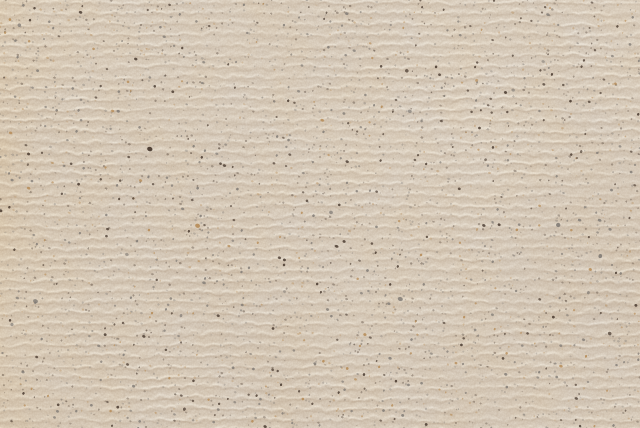
Write a Shadertoy shader that draws this texture.

```glsl
vec3 hash3(vec2 p) {
    vec3 q = fract(p.xyx * vec3(0.1031, 0.1030, 0.0973));
    q += dot(q, q.yxz + 33.33);
    return fract((q.xxy + q.yzz) * q.zyx);
}

// Distance to the nearest scattered point
float cellular(vec2 p) {
    vec2 cell = floor(p);
    float nearest = 4.0;
    for (int j = -1; j <= 1; j++)
    for (int i = -1; i <= 1; i++) {
        vec2 c = cell + vec2(i, j);
        vec2 d = c + hash3(c).xy - p;
        nearest = min(nearest, dot(d, d));
    }
    return sqrt(nearest);
}

float waves(vec2 p) {
    float sum = 0.0, amp = 0.5;
    for (int i = 0; i < 4; i++) {
        sum += amp * sin(p.x + 1.7 * sin(p.y + float(i))) * cos(0.6 * p.y + 0.4 * p.x);
        p = mat2(1.5, 0.9, -0.9, 1.5) * p + 2.3;
        amp *= 0.62;
    }
    return sum;
}

// Wavy horizontal ribs with crinkled edges
float relief(vec2 p) {
    float lumps = cellular(p * vec2(38.0, 55.0));
    float crumbs = cellular(p * vec2(95.0, 120.0) + 17.0);
    float row = p.y * 40.0 + 0.28 * waves(p * vec2(13.0, 22.0)) + 0.4 * lumps;
    float phase = 6.2832 * row;
    float strength = 0.42 + 0.2 * waves(p * 9.0 + 5.0);
    return strength * cos(phase + 0.6 * sin(phase)) - 0.5 * lumps - 0.28 * crumbs;
}

// One sparse layer of round specks: rgb colour and coverage
vec4 specks(vec2 p, float scale, float share, float radius, float darkness) {
    p = mat2(0.94, 0.34, -0.34, 0.94) * p * scale;
    vec2 cell = floor(p);
    vec3 place = hash3(cell + scale);
    vec3 kind = hash3(cell + scale + 71.0);
    vec2 d = fract(p) - mix(vec2(0.3), vec2(0.7), place.xy);
    d.x *= mix(0.7, 1.3, kind.z);
    float r = radius * mix(0.6, 1.15, kind.y);
    float soft = 0.6 * scale / iResolution.y;
    float cover = 1.0 - smoothstep(r - soft, r + soft, length(d));
    vec3 tint = mix(vec3(0.48, 0.46, 0.44), vec3(0.24, 0.18, 0.14), step(0.5, kind.x));
    tint = mix(tint, vec3(0.70, 0.52, 0.30), step(0.84, kind.x));
    return vec4(tint, cover * step(place.z, share) * darkness * mix(0.5, 1.0, kind.y));
}

void mainImage(out vec4 fragColor, in vec2 fragCoord) {
    vec2 uv = fragCoord / iResolution.y;

    // Light from above on the ribs, plus fine grain
    float slope = relief(uv) - relief(uv + vec2(-0.001, 0.004));
    float grain = cellular(uv * 210.0) - 0.5;
    float tone = 0.61 + 0.5 * slope - 0.28 * grain;
    tone += 0.07 * waves(uv * 4.0) + 0.09 * (uv.y - 0.5);
    vec3 color = mix(vec3(0.75, 0.68, 0.60), vec3(0.89, 0.85, 0.79), clamp(tone, -0.3, 1.15));

    // Uneven warmth, strongest at the left edge
    float warmth = 0.5 * waves(uv * 23.0 + 3.0) + exp(-uv.x * 9.0);
    color *= 1.0 + warmth * vec3(0.004, -0.012, -0.045);

    // Faint dust, dark specks and a few large flecks
    vec4 dust = specks(uv, 130.0, 0.13, 0.30, 0.36);
    vec4 dots = specks(uv, 68.0, 0.13, 0.19, 0.8);
    vec4 flecks = specks(uv, 24.0, 0.035, 0.11, 0.9);
    color = mix(color, dust.rgb, dust.a);
    color = mix(color, dots.rgb, dots.a);
    color = mix(color, flecks.rgb, flecks.a);

    fragColor = vec4(color, 1.0);
}
```
